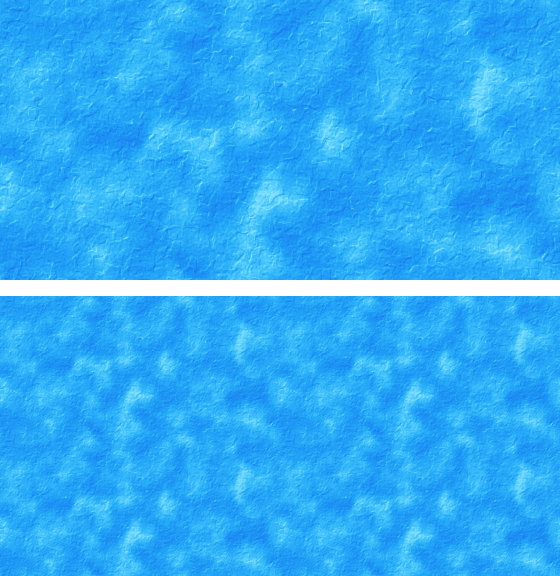
Top: one tile. Bottom: repeated 2 by 2.
This texture is drawn by a Shadertoy shader. Its source:

```glsl
const vec2 TILE = vec2(2.0, 1.0);          // tile size, in canvas heights
const vec2 LIGHT_DIR = vec2(-0.6, 0.8);
const vec3 DEEP_BLUE = vec3(0.11, 0.55, 0.95);
const vec3 PALE_BLUE = vec3(0.30, 0.78, 0.985);
const vec3 CHIP_COLOR = vec3(0.50, 0.86, 0.98);

// Integer hash: two values in 0..1 per cell and seed
vec2 hash2(vec2 cell, float seed) {
    uvec3 v = uvec3(uint(cell.x), uint(cell.y), uint(seed));
    v = v * 1664525u + 1013904223u;
    v.x += v.y * v.z; v.y += v.z * v.x; v.z += v.x * v.y;
    v ^= v >> 16u;
    v.x += v.y * v.z; v.y += v.z * v.x;
    return vec2(v.xy >> 8u) / 16777216.0;
}

float cornerSlope(vec2 cell, vec2 corner, vec2 f, float freq, float seed) {
    vec2 wrapped = mod(cell + corner, TILE * freq);
    return dot(hash2(wrapped, seed) * 2.0 - 1.0, f - corner);
}

// Wrapping gradient noise; freq is a whole number of cells per height
float noise(vec2 p, float freq, float seed) {
    vec2 cell = floor(p * freq);
    vec2 f = p * freq - cell;
    vec2 u = f * f * f * (f * (f * 6.0 - 15.0) + 10.0);
    float low = mix(cornerSlope(cell, vec2(0, 0), f, freq, seed),
                    cornerSlope(cell, vec2(1, 0), f, freq, seed), u.x);
    float high = mix(cornerSlope(cell, vec2(0, 1), f, freq, seed),
                     cornerSlope(cell, vec2(1, 1), f, freq, seed), u.x);
    return mix(low, high, u.y);
}

vec2 warp(vec2 p, float freq, float amount, float seed) {
    return p + amount * vec2(noise(p, freq, seed), noise(p, freq, seed + 1.0));
}

// Raised plates with steep, torn rims
float flakes(vec2 p, float freq, float seed) {
    float thickness = smoothstep(-0.35, 0.2, noise(p, floor(freq * 0.5), seed + 1.0));
    float plate = noise(p, freq, seed);
    return thickness * (smoothstep(-0.05, 0.05, plate) + 0.8 * plate);
}

float crustHeight(vec2 p) {
    vec2 q = warp(p, 37.0, 0.022, 10.0);
    float height = 0.45 * flakes(q, 26.0, 20.0);
    height += 0.42 * flakes(q, 39.0, 30.0);
    height += 0.40 * noise(q, 60.0, 40.0);
    return height + 0.25 * noise(p, 103.0, 41.0);
}

// Slope of the crust towards the light
float relief(vec2 p, float reach) {
    vec2 offset = LIGHT_DIR * reach;
    return crustHeight(p - offset) - crustHeight(p + offset);
}

// Broad soft clouds of lighter paint
float blotches(vec2 p) {
    vec2 q = warp(p, 7.0, 0.05, 50.0);
    float cloud = noise(q, 5.0, 60.0) + 0.50 * noise(q, 9.0, 61.0);
    cloud += 0.25 * noise(p, 19.0, 62.0);
    return cloud + 0.5 * cloud * cloud;
}

// Sparse pale chips, each kept inside its own cell
float chips(vec2 p, float freq, float share, float seed) {
    vec2 q = warp(p, 70.0, 0.012, seed + 2.0) * freq;
    vec2 cell = mod(floor(q), TILE * freq);
    vec2 pick = hash2(cell, seed);
    vec2 center = 0.3 + 0.4 * hash2(cell, seed + 1.0);
    float radius = mix(0.06, 0.16, pick.y * pick.y);
    float d = length(fract(q) - center) - radius;
    return step(pick.x, share) * (1.0 - smoothstep(-0.06, 0.06, d));
}

vec3 paint(float tone) {
    vec3 t = vec3(pow(max(tone, 0.0), 2.2), tone, tone);
    return mix(DEEP_BLUE, PALE_BLUE, t);
}

void mainImage(out vec4 fragColor, in vec2 fragCoord) {
    vec2 p = fragCoord / iResolution.xy * TILE;

    float tone = 0.49 + 1.15 * blotches(p);
    tone += 0.76 * relief(p, 0.0025);
    tone += 0.30 * noise(p, 125.0, 70.0);

    vec3 color = paint(clamp(tone, -0.3, 1.4));
    color = mix(color, CHIP_COLOR, 0.6 * chips(p, 29.0, 0.02, 80.0));
    fragColor = vec4(clamp(color, 0.0, 1.0), 1.0);
}
```
